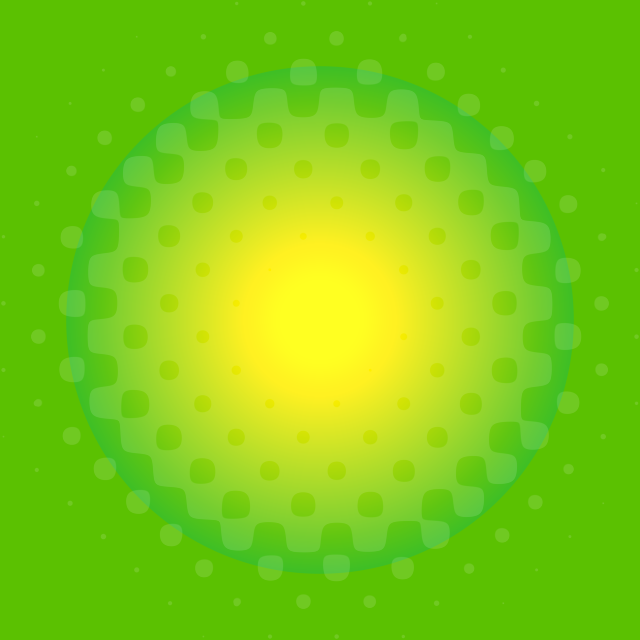
Give the GLSL for this background, as a WebGL 1 fragment shader.

```glsl
precision highp float;

uniform vec2 u_resolution;

#define PI 3.14159265
#define DISC_RADIUS 0.3965
#define CELL 0.05208
#define BALANCE_RADIUS 0.354
#define VEIL_ALPHA 0.13
#define GROUND vec3(0.357, 0.755, 0.005)
#define CORE vec3(1.0, 1.0, 0.0)
#define GOLD vec3(1.0, 0.935, 0.0)
#define LIME vec3(0.375, 0.775, 0.07)
#define RIM vec3(0.24, 0.748, 0.15)

// Radial colour ramp of the disc, from core to rim
vec3 discColor(float radius) {
  float t = radius / DISC_RADIUS;
  vec3 color = mix(CORE, GOLD, smoothstep(0.14, 0.31, t));
  color = mix(color, LIME, clamp((t - 0.3) / 0.56, 0.0, 1.0));
  return mix(color, RIM, clamp((t - 0.86) / 0.14, 0.0, 1.0));
}

// Halftone level: negative leaves round holes, positive leaves round dots
float halftoneLevel(float radius) {
  float t = radius - BALANCE_RADIUS;
  float holes = -1.3 * (1.0 - exp(min(t, 0.0) / 0.169));
  float dots = min(8.83 * t, 0.895 + 0.59 * t);
  return t < 0.0 ? holes : dots;
}

// Coverage of the checkered halftone, smoothed over about one pixel
float halftone(vec2 p, float pixel) {
  vec2 phase = PI * p / CELL;
  vec2 s = sin(phase);
  vec2 c = cos(phase);
  float wave = s.x * s.y;
  float slope = length(vec2(c.x * s.y, s.x * c.y)) * PI / CELL;
  float signedDist = (wave - halftoneLevel(length(p))) / max(slope, 0.5);
  return smoothstep(-0.7 * pixel, 0.7 * pixel, signedDist);
}

void main() {
  float side = min(u_resolution.x, u_resolution.y);
  float pixel = 1.0 / side;
  vec2 p = (gl_FragCoord.xy - 0.5 * u_resolution) / side;
  float radius = length(p);

  // Glowing disc on the flat ground
  float disc = 1.0 - smoothstep(-0.7 * pixel, 0.7 * pixel, radius - DISC_RADIUS);
  vec3 color = mix(GROUND, discColor(radius), disc);

  // Thin white halftone veil
  color = mix(color, vec3(1.0), VEIL_ALPHA * halftone(p, pixel));
  gl_FragColor = vec4(color, 1.0);
}
```
